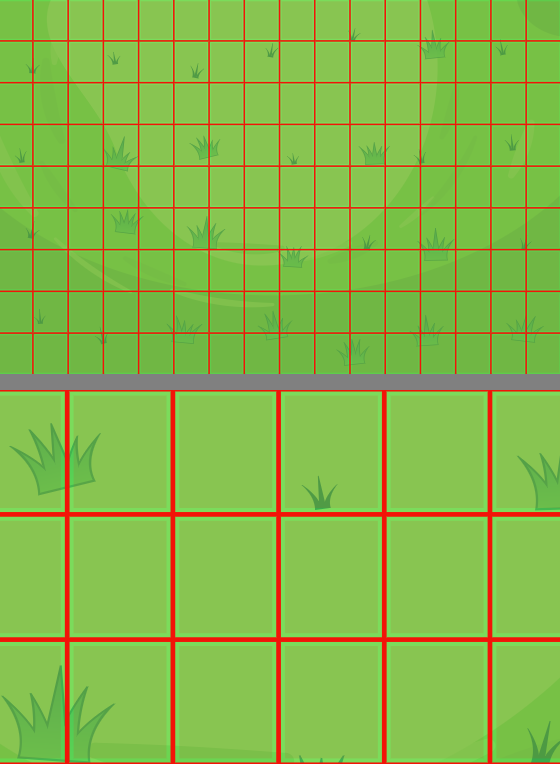
Top: the whole. Bottom: its middle third, enlarged.
This texture is drawn by a WebGL 1 fragment shader. Its source:

```glsl
precision highp float;
// Cartoon meadow with soft brush streaks and grass tufts under a thin red grid.
uniform vec2 u_resolution;

#define GRID_STEP vec2(0.0942, 0.1116)
#define GRID_START vec2(0.088, 0.1094)
#define LINE_HALF 0.0021
#define LINE_FRINGE 0.13
#define TUFT_CELL vec2(0.214, 0.25)
#define BIG_SHARE 0.38
#define GLADE_CENTER vec2(0.70, 0.82)
#define LINE_RED vec3(0.95, 0.08, 0.03)
#define LIGHT_GREEN vec3(0.535, 0.772, 0.318)
#define MID_GREEN vec3(0.468, 0.755, 0.272)
#define DEEP_GREEN vec3(0.438, 0.718, 0.265)

float hash(vec2 p) {
  return fract(sin(dot(p, vec2(127.1, 311.7))) * 43758.5453);
}

// Antialiased coverage of a signed distance.
float fill(float d) {
  return clamp(0.5 - d * u_resolution.y, 0.0, 1.0);
}

// Approximate signed distance to an ellipse.
float ellipse(vec2 p, vec2 radii) {
  return (length(p / radii) - 1.0) * min(radii.x, radii.y);
}

// Tapered arc with round ends; angle zero points straight down.
float arcStroke(vec2 p, float radius, float angle, float halfSpan, float width) {
  float turn = clamp(atan(p.x, -p.y) - angle, -halfSpan, halfSpan);
  float a = angle + turn;
  float taper = 1.0 - 0.5 * turn * turn / (halfSpan * halfSpan);
  return length(p - radius * vec2(sin(a), -cos(a))) - width * taper;
}

vec3 meadow(vec2 p) {
  vec2 q = p - GLADE_CENTER;
  vec3 color = mix(DEEP_GREEN, MID_GREEN, fill(ellipse(q - vec2(0.03, 0.06), vec2(0.96, 0.67))));
  color = mix(color, DEEP_GREEN, fill(length((p - vec2(1.53, 1.02)) * vec2(0.8, 1.0)) - 0.12));

  // The pale glade flares out at its upper left.
  float leftReach = 0.43 + 0.17 * smoothstep(0.6, 1.0, p.y);
  float reach = mix(leftReach, 0.47, step(0.0, q.x));
  color = mix(color, LIGHT_GREEN, fill(ellipse(q, vec2(reach, 0.53))));

  // Brush streaks follow the rim of the glade, pale and dark in turn.
  for (int i = 0; i < 14; i++) {
    float k = float(i);
    float angle = -1.75 + 0.235 * k + 0.2 * hash(vec2(k, 1.0));
    float radius = mix(0.47, 0.69, hash(vec2(k, 2.0)));
    float span = mix(0.10, 0.24, hash(vec2(k, 3.0)));
    float width = mix(0.007, 0.021, hash(vec2(k, 4.0)));
    float d = arcStroke(q / vec2(1.1, 1.0), radius, angle, span, width);
    vec3 paint = mix(LIGHT_GREEN, mix(MID_GREEN, DEEP_GREEN, 0.5), mod(k, 2.0));
    color = mix(color, paint, 0.65 * fill(d));
  }
  return color;
}

// Fan of curved blades, one unit tall, rooted at the origin.
float tuft(vec2 q, float small, vec2 id) {
  float nearest = 9.0;
  for (int i = 0; i < 5; i++) {
    float side = float(i) * 0.5 - 1.0;
    float skip = small * mod(float(i), 2.0);
    float tall = mix(1.0, 0.65, abs(side)) * mix(0.75, 1.1, hash(id + float(i) * 3.7));
    float y = clamp(q.y / tall, 0.0, 1.0);
    float bend = mix(0.36, 0.30, small);
    float middle = side * (mix(0.22, 0.10, small) + bend * y * y);
    float slope = 2.0 * side * bend * y / tall;
    float width = mix(0.15, 0.075, small) * (1.0 - y) + 0.01;
    float d = (abs(q.x - middle) - width) / sqrt(1.0 + slope * slope);
    d = max(d, max(q.y - tall, -q.y));
    nearest = min(nearest, d + 9.0 * skip);
  }
  return nearest;
}

vec3 addTufts(vec3 color, vec2 p) {
  vec2 id = floor(p / TUFT_CELL);
  vec2 jitter = vec2(hash(id + 5.3), hash(id + 17.9)) - 0.5;
  vec2 q = p - (id + 0.5) * TUFT_CELL - jitter * vec2(0.10, 0.12) + vec2(0.0, 0.04);
  float small = step(BIG_SHARE, hash(id + 31.4));
  float size = mix(0.078, 0.042, small) * mix(0.85, 1.12, hash(id + 8.6));
  float tilt = 0.5 * (hash(id + 2.2) - 0.5);
  q = mat2(cos(tilt), -sin(tilt), sin(tilt), cos(tilt)) * q / size;

  float d = tuft(q, small, id) * size;
  vec3 body = mix(vec3(0.41, 0.74, 0.29), vec3(0.33, 0.66, 0.30), clamp(q.y, 0.0, 1.0));
  vec3 outline = vec3(0.27, 0.57, 0.26);
  float edge = mix(0.65 * (1.0 - fill(d + 0.002)), 0.9, small);
  return mix(color, mix(body, outline, edge), 0.88 * fill(d));
}

// Red rules with a faint sharpening fringe on both sides.
vec3 addGrid(vec3 color, vec2 p) {
  vec2 offset = abs(fract((p - GRID_START) / GRID_STEP + 0.5) - 0.5) * GRID_STEP;
  float d = min(offset.x, offset.y) - LINE_HALF;
  float line = fill(d);
  float fringe = fill(d - 0.0036) * (1.0 - line);
  return mix(color, LINE_RED, line - LINE_FRINGE * fringe);
}

void main() {
  vec2 p = gl_FragCoord.xy / u_resolution.y;
  vec3 color = addTufts(meadow(p), p);
  gl_FragColor = vec4(clamp(addGrid(color, p), 0.0, 1.0), 1.0);
}
```
